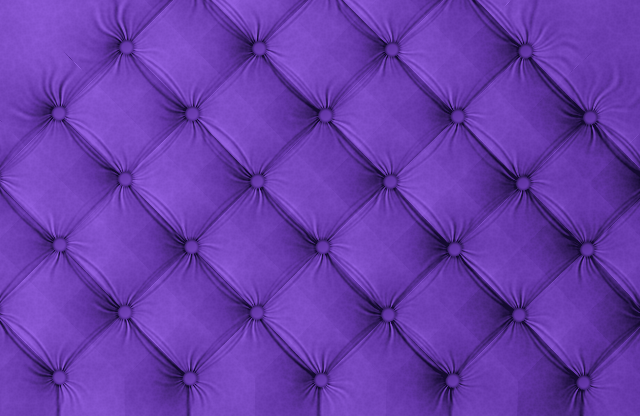
Reproduce this texture procedurally as a Shadertoy shader.

```glsl
const float PI = 3.14159265;
const float HALF_PITCH = 0.159;            // half button spacing, in canvas heights
const vec2 FIRST_BUTTON = vec2(0.143, 0.093);
const float BUTTON_RADIUS = 0.112;
const vec2 LIGHT = vec2(0.9, 0.3);
const vec3 SHADOW = vec3(0.08, 0.04, 0.19);
const vec3 VELVET = vec3(0.38, 0.205, 0.65);
const vec3 SHEEN = vec3(0.57, 0.37, 0.87);

float hash(vec2 p) {
    p = fract(p * vec2(0.1031, 0.1137));
    p += dot(p, p.yx + 33.33);
    return fract((p.x + p.y) * p.x * 43.7);
}

float cellular(vec2 p) {
    vec2 cell = floor(p);
    float nearest = 2.0;
    for (int j = -1; j <= 1; j++)
    for (int i = -1; i <= 1; i++) {
        vec2 c = cell + vec2(i, j);
        vec2 site = c + vec2(hash(c), hash(c + 71.0));
        nearest = min(nearest, distance(p, site));
    }
    return nearest;
}

// Diagonal axes: buttons sit on whole numbers, seams on whole lines.
// Below the first row the seams run straight down.
vec2 toDiagonal(vec2 q) {
    float y = max(q.y, 0.0);
    return 0.5 * vec2(q.x + y, q.x - y);
}

vec2 nearestKnot(vec2 r) {
    vec2 k = floor(r + 0.5);
    return vec2(min(k.x, 6.0), max(k.y, -2.0));
}

vec2 buttonOffset(vec2 q, vec2 knot) {
    return q - vec2(knot.x + knot.y, knot.x - knot.y);
}

// Creases that bow apart midway and meet at the buttons
float seamCreases(float across, float along, vec2 id, float spread, float width) {
    float t = fract(along);
    float sum = 0.0;
    for (int i = -2; i <= 2; i++) {
        float k = float(i);
        float chance = hash(id + 17.0 * k + 90.0);
        float bow = sin(PI * t) * spread * (0.5 * k + 0.7 * (chance - 0.5));
        float d = (across - bow) / width;
        sum += (0.25 + 0.75 * chance) * exp(-d * d);
    }
    return 1.3 * sum / (1.0 + 0.4 * sum);
}

// Puckers fanning out from a button
float radialFolds(vec2 v, float seed, float reach) {
    float radius = length(v);
    float angle = atan(v.y, v.x + 1e-5) + 0.12 * sin(radius * 8.0 + seed);
    float wave = sin(angle * 12.0 + seed) + 0.8 * sin(angle * 19.0 + seed * 2.3)
               + 0.5 * sin(angle * 29.0 - seed);
    float patchy = 0.6 + 0.4 * sin(angle * 3.0 + seed * 1.7);
    return wave * patchy * radius * exp(-4.8 * radius / reach)
         * smoothstep(0.75 * reach, 0.3 * reach, radius);
}

// x: cloth height, y: crease depth
vec2 cloth(vec2 q) {
    vec2 r = toDiagonal(q);
    vec2 knot = nearestKnot(r);
    vec2 s = r - knot;
    // Seams end outside the two upper corner lines
    vec2 present = vec2(smoothstep(-2.25, -2.0, r.y), smoothstep(6.25, 6.0, r.x));
    vec2 gap = mix(vec2(0.5), abs(s), present);
    vec2 rise = 1.0 - exp(-5.0 * gap);
    float crease = present.x * seamCreases(s.x, r.y, vec2(knot.x, floor(r.y)), 0.085, 0.016);
    crease += 0.85 * present.y * seamCreases(s.y, r.x, vec2(floor(r.x), knot.y + 40.0), 0.075, 0.014);
    crease *= mix(0.4, 1.0, smoothstep(-0.15, 0.0, q.y));
    // Upright folds at the top corners
    float upright = (abs(q.x - 4.0) - 3.0 - 0.2 * (q.y - 5.0)) / 0.045;
    crease += 0.8 * exp(-upright * upright) * smoothstep(5.0, 5.15, q.y);
    float reach = 1.0 + 0.6 * (1.0 - present.x * present.y);
    float folds = radialFolds(buttonOffset(q, knot), 6.3 * hash(knot + 50.0), reach);
    return vec2(1.1 * rise.x * rise.y - 0.11 * crease + 0.56 * folds, crease);
}

vec3 velvetRamp(float tone) {
    vec3 low = mix(SHADOW, VELVET, clamp(tone / 0.55, 0.0, 1.0));
    return mix(low, SHEEN, clamp((tone - 0.55) / 0.45, 0.0, 1.0));
}

void mainImage(out vec4 fragColor, in vec2 fragCoord) {
    vec2 uv = fragCoord / iResolution.xy;
    vec2 p = fragCoord / iResolution.y;
    float pixel = 1.0 / (iResolution.y * HALF_PITCH);

    // Hand-stretched lattice
    vec2 q = (p - FIRST_BUTTON) / HALF_PITCH;
    q.y += 0.009 * q.x;
    q.x *= 1.010 - 0.0035 * q.y;
    q += 0.008 * vec2(sin(q.y * 2.1 + q.x * 0.7), sin(q.x * 1.7 - q.y));

    // Slope lighting
    float e = 0.012;
    vec2 surface = cloth(q);
    vec2 slope = vec2(cloth(q + vec2(e, 0.0)).x, cloth(q + vec2(0.0, e)).x) - surface.x;
    float relief = dot(slope / e, LIGHT);
    float tone = 0.86 - 0.23 * uv.x * uv.x - 0.08 * (1.0 - uv.y);
    tone += 0.075 * clamp(relief, -6.0, 5.0) - 0.17 * min(surface.y, 1.6);

    // Brushed nap
    tone += 0.10 * (cellular(p * 9.0) - 0.5) + 0.07 * (cellular(p * 60.0) - 0.5);
    tone += 0.07 * (cellular(p * 150.0) - 0.5);
    tone += 0.03 * sin(p.x * 9.0 + 2.0 * sin(p.y * 7.0));

    // Button and its shadow, deeper on the left
    vec2 v = buttonOffset(q, nearestKnot(toDiagonal(q)));
    float radius = length(v);
    tone -= 0.48 * exp(-3.6 * length(v + vec2(0.2, -0.02)));
    tone -= 0.22 * smoothstep(0.06, 0.0, abs(radius - BUTTON_RADIUS));
    float dome = radius / BUTTON_RADIUS;
    float buttonTone = 0.68 - 0.14 * uv.x + 0.10 * dot(v, vec2(0.5, -0.8)) / BUTTON_RADIUS;
    buttonTone -= 0.28 * smoothstep(0.55, 1.0, dome);
    tone = mix(tone, buttonTone, smoothstep(pixel, -pixel, radius - BUTTON_RADIUS));

    fragColor = vec4(velvetRamp(clamp(tone, 0.0, 1.0)), 1.0);
}
```
